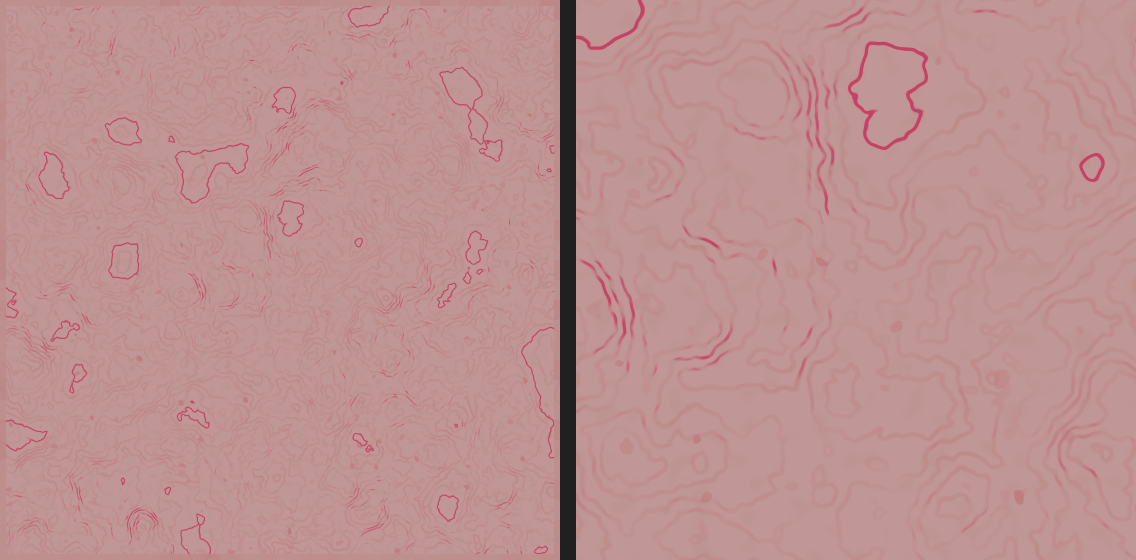
Left, the full canvas; right, a detail of the centre.
This texture is drawn by a Shadertoy shader. Its source:

```glsl
// Dusty pink relief map: contour lines of a rough noise height field.
// Low levels are faint, the peak level is a crimson outline, steep slopes get
// short red dashes; small blotches and a patchy frame complete the surface.

const vec3 BASE = vec3(0.752, 0.594, 0.590);
const vec3 MOTTLE = vec3(0.740, 0.565, 0.557);
const vec3 FAINT_LINE = vec3(0.735, 0.500, 0.500);
const vec3 BLOTCH = vec3(0.745, 0.420, 0.435);
const vec3 CRIMSON = vec3(0.785, 0.220, 0.380);

const float RELIEF_SCALE = 8.0;   // hills across the canvas
const float ROUGHNESS = 0.45;     // gain per octave
const float LEVEL_STEP = 0.13;    // height between faint contours
const float PEAK_LEVEL = 0.39;    // height of the crimson outline
const float FAINT_WIDTH = 0.0017; // half widths
const float PEAK_WIDTH = 0.0010;
const float DASH_WIDTH = 0.0009;
const float BLOTCH_CELLS = 26.0;
const float BLOTCH_SHARE = 0.32;
const float FRAME = 0.0105;
const float FRAME_BLOCKS = 28.0;

// Integer hash giving two values in 0..1
vec2 hash2(vec2 cell) {
    uvec2 v = uvec2(ivec2(cell) + 4096) * 1664525u + 1013904223u;
    v.x += v.y * 1664525u;
    v.y += v.x * 1664525u;
    v ^= v >> 16u;
    v.x += v.y * 1664525u;
    v.y += v.x * 1664525u;
    v ^= v >> 16u;
    return vec2(v & 65535u) / 65535.0;
}

float cornerSlope(vec2 cell, vec2 offset) {
    float angle = 6.28318 * hash2(cell).x;
    return dot(vec2(cos(angle), sin(angle)), offset);
}

float gradientNoise(vec2 p) {
    vec2 i = floor(p), f = p - i;
    vec2 u = f * f * f * (f * (f * 6.0 - 15.0) + 10.0);
    vec2 e = vec2(1.0, 0.0);
    float low = mix(cornerSlope(i, f), cornerSlope(i + e, f - e), u.x);
    float high = mix(cornerSlope(i + e.yx, f - e.yx), cornerSlope(i + 1.0, f - 1.0), u.x);
    return mix(low, high, u.y);
}

// Hills plus detail that calms down towards the peaks
float height(vec2 p) {
    vec2 q = p * RELIEF_SCALE + 3.7;
    float hill = gradientNoise(q);
    float detail = 0.0, gain = 1.0;
    for (int octave = 0; octave < 4; octave++) {
        q = mat2(1.6, 1.2, -1.2, 1.6) * q + 17.3;
        gain *= ROUGHNESS;
        detail += gain * gradientNoise(q);
    }
    return hill + detail * mix(1.0, 0.55, smoothstep(0.1, 0.4, hill));
}

float stroke(float dist, float halfWidth, float pixel) {
    return 1.0 - smoothstep(halfWidth - 0.5 * pixel, halfWidth + 0.5 * pixel, dist);
}

// Opacity of the scattered, squashed spots
float blotches(vec2 p, float pixel) {
    vec2 cell = floor(p * BLOTCH_CELLS);
    vec2 pick = hash2(cell + 311.0);
    vec2 shape = hash2(cell + 733.0);
    vec2 center = (cell + 0.25 + 0.5 * hash2(cell + 97.0)) / BLOTCH_CELLS;
    float angle = 6.28318 * shape.x;
    vec2 d = mat2(cos(angle), sin(angle), -sin(angle), cos(angle)) * (p - center);
    d.x *= 1.0 + 0.8 * shape.y;
    float radius = mix(0.0025, 0.0058, pick.y);
    float dist = length(d) + 0.003 * gradientNoise(p * 160.0);
    float spot = 1.0 - smoothstep(radius - pixel, radius + pixel, dist);
    return spot * step(pick.x, BLOTCH_SHARE) * mix(0.15, 0.65, shape.x * shape.x);
}

void mainImage(out vec4 fragColor, in vec2 fragCoord) {
    vec2 p = fragCoord / iResolution.y;
    vec2 canvas = iResolution.xy / iResolution.y;
    float pixel = 1.0 / iResolution.y;

    // Height and slope
    const float eps = 0.0010;
    float h = height(p);
    vec2 grad = vec2(height(p + vec2(eps, 0.0)), height(p + vec2(0.0, eps))) - h;
    float slope = max(length(grad) / eps, 2.5);

    // Distances to the nearest contour and to the peak outline
    float contour = abs(fract(h / LEVEL_STEP + 0.5) - 0.5) * LEVEL_STEP / slope;
    float outline = abs(h - PEAK_LEVEL) / slope;

    // Soft ground mottling, blotches and faint contours
    float cloud = gradientNoise(p * 70.0 + 51.0);
    vec3 color = mix(BASE, MOTTLE, 0.45 * smoothstep(0.05, 0.45, cloud));
    color = mix(color, BLOTCH, blotches(p, pixel));
    float ink = 0.34 + 0.45 * gradientNoise(p * 24.0 + 9.0);
    float faint = 1.0 - smoothstep(0.3 * FAINT_WIDTH, FAINT_WIDTH + pixel, contour);
    color = mix(color, FAINT_LINE, faint * clamp(ink, 0.12, 0.7));

    // Red dashes on steep slopes inside loose clusters
    float steep = smoothstep(17.0, 28.0, slope);
    float cluster = smoothstep(-0.05, 0.35, gradientNoise(p * 5.0 + 23.0));
    float dash = stroke(contour, DASH_WIDTH, 1.5 * pixel) * steep * (0.12 + 0.75 * cluster);
    color = mix(color, CRIMSON, dash);

    // Crimson peak outlines
    color = mix(color, CRIMSON, 0.9 * stroke(outline, PEAK_WIDTH, 1.3 * pixel));

    // Frame of uneven blocks
    vec2 inset = min(p, canvas - p);
    float edge = min(inset.x, inset.y);
    vec2 block = hash2(floor(p * FRAME_BLOCKS) + 577.0);
    vec3 frameColor = mix(MOTTLE, FAINT_LINE, 0.6 * block.x * block.x);
    float frame = 1.0 - smoothstep(FRAME - 0.5 * pixel, FRAME + 0.5 * pixel, edge);
    color = mix(color, frameColor, frame * 0.9);

    fragColor = vec4(color, 1.0);
}
```
